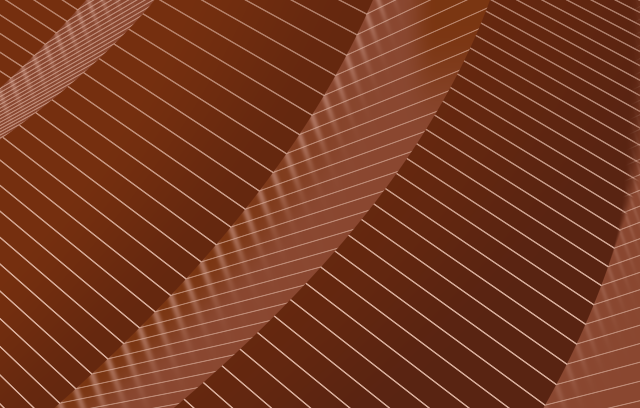
A Shadertoy shader for this background:

```glsl
const vec3 RUST     = vec3(0.46, 0.185, 0.06);
const vec3 UMBER    = vec3(0.395, 0.155, 0.06);
const vec3 SHADOW   = vec3(0.35, 0.14, 0.07);
const vec3 COPPER   = vec3(0.48, 0.21, 0.07);
const vec3 ROSE     = vec3(0.54, 0.28, 0.19);
const vec3 PALE     = vec3(0.88, 0.72, 0.65);
const vec3 STREAK   = vec3(0.74, 0.53, 0.46);
const float LINE_WIDTH = 0.0036;
const float TAU = 6.2831853;

// Fold edges: x = a + b*y + c*y*y, with y measured down from the top
const vec3 EDGE_CORNER_IN  = vec3(0.211, -0.88, -0.45);
const vec3 EDGE_CORNER_OUT = vec3(0.379, -0.83, -0.81);
const vec3 EDGE_MID_IN     = vec3(0.914, -0.431, -0.35);
const vec3 EDGE_MID_OUT    = vec3(1.201, -0.365, -0.41);
const vec3 EDGE_RIGHT_IN   = vec3(1.582, 0.067, -0.317);

// Line fans: slope, spread, density, bend
const vec4 FAN_CORNER = vec4(0.65, 0.0, 22.0, 0.1);
const vec4 FAN_MID    = vec4(0.66, 0.34, 18.1, 0.295);
const vec4 FAN_RIGHT  = vec4(0.73, 0.29, 19.5, 0.78);
const vec3 FAN_OFFSETS = vec3(0.8, 0.72, 0.25);

float edgeX(vec3 edge, float y) {
    return edge.x + y * (edge.y + y * edge.z);
}

float edgeSlope(vec3 edge, float y) {
    return edge.y + 2.0 * edge.z * y;
}

// Coverage of everything to the right of an edge
float rightOf(vec2 p, vec3 edge, float softness) {
    float slope = edgeSlope(edge, p.y);
    float d = (p.x - edgeX(edge, p.y)) / sqrt(1.0 + slope * slope);
    return smoothstep(-softness, softness, d);
}

// Line index within a fan; whole numbers lie on lines
float fanIndex(vec2 p, vec4 fan, float offset) {
    float c = (p.y - fan.x * p.x) / (1.0 + fan.y * p.x);
    return fan.z / fan.w * log(max(1.0 + fan.w * c, 0.05)) - offset;
}

float lineMask(float index, float width) {
    float pixel = 1.0 / iResolution.y;
    float rate = max(length(vec2(dFdx(index), dFdy(index))), 1e-4);
    float d = abs(fract(index + 0.5) - 0.5) / rate * pixel;
    float mask = 1.0 - smoothstep(-0.5 * pixel, 0.5 * pixel, d - 0.5 * width);
    return mask * min(1.0, width / pixel);
}

// Follows a ray back to an edge by Newton steps; slope varies with height
vec2 traceToEdge(vec2 p, vec3 edge, vec2 rise) {
    float y = p.y;
    for (int i = 0; i < 8; i++) {
        float s = rise.x + rise.y * y;
        float miss = p.y - y - s * (p.x - edgeX(edge, y));
        y += miss / max(1.0 - s * edgeSlope(edge, y), 0.2);
        y = clamp(y, -0.3, 1.8);
    }
    return vec2(edgeX(edge, y), y);
}

// Lines turned at the fold, with blurred streaks beneath them
vec3 foldBand(vec2 p, vec3 base, vec3 edge, vec4 fan, float offset, vec2 rise, vec2 streak) {
    float depth = max(p.x - edgeX(edge, p.y), 0.0);
    float ghost = fanIndex(traceToEdge(p, edge, vec2(2.7, 0.0)), fan, offset);
    float glow = pow(0.5 + 0.5 * cos(TAU * ghost), 3.0);
    glow *= streak.x * exp(-pow(depth / streak.y, 2.0));
    vec3 color = mix(base, STREAK, glow);
    float index = fanIndex(traceToEdge(p, edge, rise), fan, offset);
    return mix(color, PALE, 0.6 * lineMask(index, 0.8 * LINE_WIDTH));
}

vec3 panel(vec2 p, vec3 base, vec4 fan, float offset) {
    float strength = mix(0.6, 0.95, smoothstep(0.0, 0.8, p.y));
    return mix(base, PALE, strength * lineMask(fanIndex(p, fan, offset), LINE_WIDTH));
}

void mainImage(out vec4 fragColor, in vec2 fragCoord) {
    vec2 p = vec2(fragCoord.x, iResolution.y - fragCoord.y) / iResolution.y;
    float aa = 0.7 / iResolution.y;

    // Shading of the flat panels and the folds
    float inner = edgeX(EDGE_MID_IN, p.y);
    float outer = edgeX(EDGE_MID_OUT, p.y);
    float across = (p.x - inner) / (outer - inner);
    vec3 midBase = mix(RUST, UMBER, smoothstep(0.5, 0.0, inner - p.x));
    vec3 rightBase = mix(UMBER, SHADOW, smoothstep(0.0, 0.55, p.x - outer));
    float warm = smoothstep(0.6, 0.0, across) * smoothstep(0.1, 0.65, p.y);
    warm = max(warm, smoothstep(0.98, 1.07, p.x) * smoothstep(0.35, 0.05, p.y));
    vec3 bandBase = mix(ROSE, COPPER, warm);

    // Surfaces from left to right
    vec3 color = panel(p, RUST, FAN_CORNER, FAN_OFFSETS.x);
    vec3 cornerBand = foldBand(p, ROSE, EDGE_CORNER_IN, FAN_CORNER, FAN_OFFSETS.x,
                               vec2(-0.6, 0.1), vec2(0.65, 0.09));
    vec3 midPanel = panel(p, midBase, FAN_MID, FAN_OFFSETS.y);
    vec3 midBand = foldBand(p, bandBase, EDGE_MID_IN, FAN_MID, FAN_OFFSETS.y,
                            vec2(-0.5, 0.3), vec2(0.7, 0.05 + 0.1 * p.y));
    vec3 rightPanel = panel(p, rightBase, FAN_RIGHT, FAN_OFFSETS.z);
    vec3 rightBand = foldBand(p, ROSE, EDGE_RIGHT_IN, FAN_RIGHT, FAN_OFFSETS.z,
                              vec2(-0.55, 0.3), vec2(0.3, 0.06));

    color = mix(color, cornerBand, rightOf(p, EDGE_CORNER_IN, aa));
    color = mix(color, midPanel, rightOf(p, EDGE_CORNER_OUT, aa));
    color = mix(color, midBand, rightOf(p, EDGE_MID_IN, aa));
    color = mix(color, rightPanel, rightOf(p, EDGE_MID_OUT, aa));
    float haze = mix(0.04, aa, smoothstep(0.25, 0.65, p.y));
    color = mix(color, rightBand, rightOf(p, EDGE_RIGHT_IN, haze));
    fragColor = vec4(color, 1.0);
}
```
